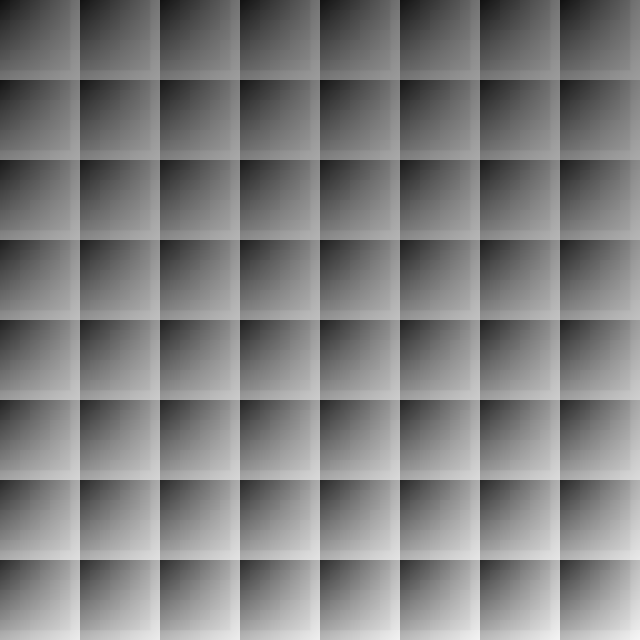
Reproduce this pattern procedurally as a WebGL 1 fragment shader.

```glsl
precision highp float;

uniform vec2 u_resolution;

const float TILES = 8.0;          // repeats across and down
const float BLOCKS = 8.0;         // faint blocks along one tile side
const float STEP_MIX = 0.25;      // how far the ramp follows the blocks
const float BLOCK_GRAIN = 0.012;  // brightness spread between blocks
const float SIDE_LEVEL = 0.71;    // ramp value at the two side corners
const float RIM_WIDTH = 0.12;     // pale strip on the right and lower edges
const float RIM_GAIN = 0.025;
const vec2 DARK_RANGE = vec2(0.055, 0.15);  // darkest corner, top to bottom row
const vec2 LIGHT_RANGE = vec2(0.59, 0.90);  // lightest corner, top to bottom row
const float COLUMN_GAIN = 0.04;   // extra light towards the right, lower down

float hash(vec2 p) {
  return fract(sin(dot(p, vec2(41.3, 289.1))) * 4375.5);
}

// Bilinear ramp from the upper left corner (0) to the lower right (1).
float cornerRamp(vec2 p) {
  return SIDE_LEVEL * (p.x + p.y) + (1.0 - 2.0 * SIDE_LEVEL) * p.x * p.y;
}

float tileShade(vec2 uv) {
  vec2 grid = vec2(uv.x, 1.0 - uv.y) * TILES;
  vec2 tile = clamp(floor(grid), 0.0, TILES - 1.0);
  vec2 local = grid - tile;
  vec2 place = tile / (TILES - 1.0);

  // Smooth ramp with slight block steps
  vec2 block = floor(local * BLOCKS);
  vec2 stepped = (block + 0.5) / BLOCKS;
  float ramp = cornerRamp(mix(local, stepped, STEP_MIX));

  // Range drifts from row to row, and a little between columns
  float dark = mix(DARK_RANGE.x, DARK_RANGE.y, place.y);
  float light = mix(LIGHT_RANGE.x, LIGHT_RANGE.y, place.y);
  light += COLUMN_GAIN * place.x * place.y;
  float shade = mix(dark, light, ramp);

  // Pale rim and block grain
  vec2 rim = smoothstep(1.0 - RIM_WIDTH - 0.02, 1.0 - RIM_WIDTH + 0.02, local);
  shade += RIM_GAIN * max(rim.x, rim.y);
  shade += BLOCK_GRAIN * (hash(block + tile * BLOCKS) - 0.5);
  return shade;
}

void main() {
  // Average four samples per pixel to smooth the tile seams
  float total = 0.0;
  for (int j = 0; j < 2; j++) {
    for (int i = 0; i < 2; i++) {
      vec2 offset = vec2(float(i), float(j)) * 0.5 - 0.25;
      total += tileShade((gl_FragCoord.xy + offset) / u_resolution);
    }
  }
  gl_FragColor = vec4(vec3(total * 0.25), 1.0);
}
```
